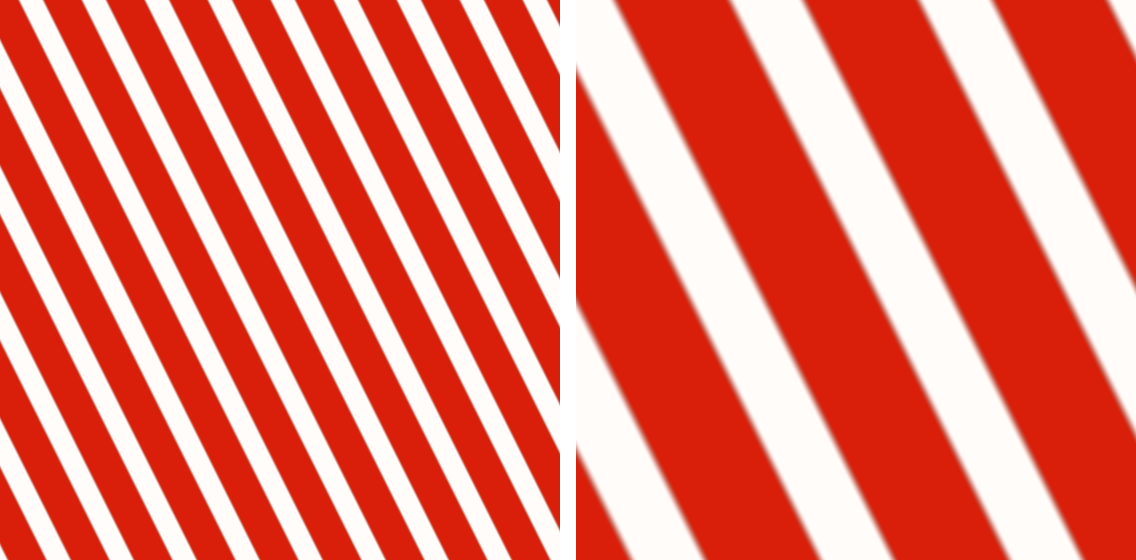
Left, the full canvas; right, a detail of the centre.
Reproduce this pattern procedurally as a three.js fragment shader.

```glsl
// Diagonal white stripes on a red ground, leaning down to the right, with soft edges.
varying vec2 vUv;

const vec3 RED = vec3(0.85, 0.12, 0.04);
const vec3 WHITE = vec3(1.0, 0.99, 0.98);

// Lengths are measured across the canvas, along a horizontal line.
const float PERIOD = 0.11247;       // distance between stripe centres
const float STRIPE_WIDTH = 0.0435;  // width of a white stripe
const float FIRST_CENTRE = 0.0554;  // first stripe centre at the top edge
const float LEAN = 0.4992;          // shift to the right per unit of descent
const float SOFTNESS = 0.0037;      // half width of the edge blend
const float EDGE_SHADE = 0.6;       // loss of red light within the blend

// Horizontal distance to the centre line of the nearest stripe.
float stripeDistance(vec2 p) {
  float across = p.x - LEAN * (1.0 - p.y) - FIRST_CENTRE;
  return abs(fract(across / PERIOD + 0.5) - 0.5) * PERIOD;
}

void main() {
  float edge = stripeDistance(vUv) - 0.5 * STRIPE_WIDTH;
  float white = 1.0 - smoothstep(-SOFTNESS, SOFTNESS, edge);
  vec3 color = mix(RED, WHITE, white);

  // Slightly dulled rim, strongest on the red side of each edge.
  color.r -= EDGE_SHADE * white * (1.0 - white) * (1.0 - white);

  gl_FragColor = vec4(color, 1.0);
}
```
